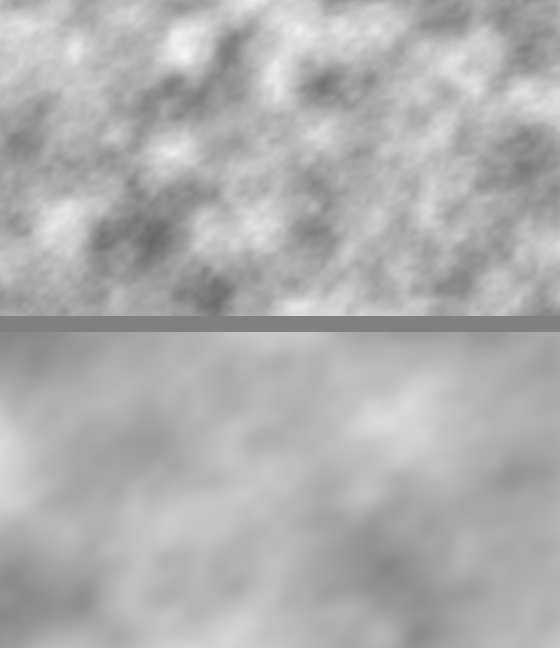
Top: the whole. Bottom: its middle third, enlarged.
A WebGL 2 fragment shader for this texture:

```glsl
#version 300 es
precision highp float;

#define CELLS 6.4
#define OCTAVES 4
#define GAIN 0.5
#define DRIFT_ANGLE 0.72
#define DRIFT_STRETCH 1.3
#define MEAN_GREY 0.682
#define CONTRAST 0.7

uniform vec2 u_resolution;
out vec4 fragColor;

float hash(vec2 cell) {
    return fract(sin(dot(cell, vec2(127.1, 311.7))) * 43758.5);
}

// Smoothly interpolated lattice values
float valueNoise(vec2 p) {
    vec2 cell = floor(p);
    vec2 f = fract(p);
    vec2 w = f * f * (3.0 - 2.0 * f);
    float low = mix(hash(cell), hash(cell + vec2(1.0, 0.0)), w.x);
    float high = mix(hash(cell + vec2(0.0, 1.0)), hash(cell + vec2(1.0, 1.0)), w.x);
    return mix(low, high, w.y);
}

// Normalised sum of octaves
float cloudNoise(vec2 p) {
    float sum = 0.0;
    float total = 0.0;
    float amplitude = 1.0;
    for (int i = 0; i < OCTAVES; i++) {
        sum += amplitude * valueNoise(p);
        total += amplitude;
        amplitude *= GAIN;
        p = p * 2.0 + vec2(17.3, 9.1);
    }
    return sum / total;
}

// Lengthen features along the drift, narrow them across it
vec2 stretchAlongDrift(vec2 p) {
    vec2 along = vec2(cos(DRIFT_ANGLE), sin(DRIFT_ANGLE));
    vec2 across = vec2(-along.y, along.x);
    float ratio = sqrt(DRIFT_STRETCH);
    return along * dot(p, along) / ratio + across * dot(p, across) * ratio;
}

void main() {
    vec2 uv = gl_FragCoord.xy / u_resolution.y;
    float cloud = cloudNoise(stretchAlongDrift(uv * CELLS) + vec2(31.0, 12.0));

    // Soft grey tones around the mean
    float grey = MEAN_GREY + CONTRAST * (cloud - 0.5);
    fragColor = vec4(vec3(clamp(grey, 0.0, 1.0)), 1.0);
}
```
